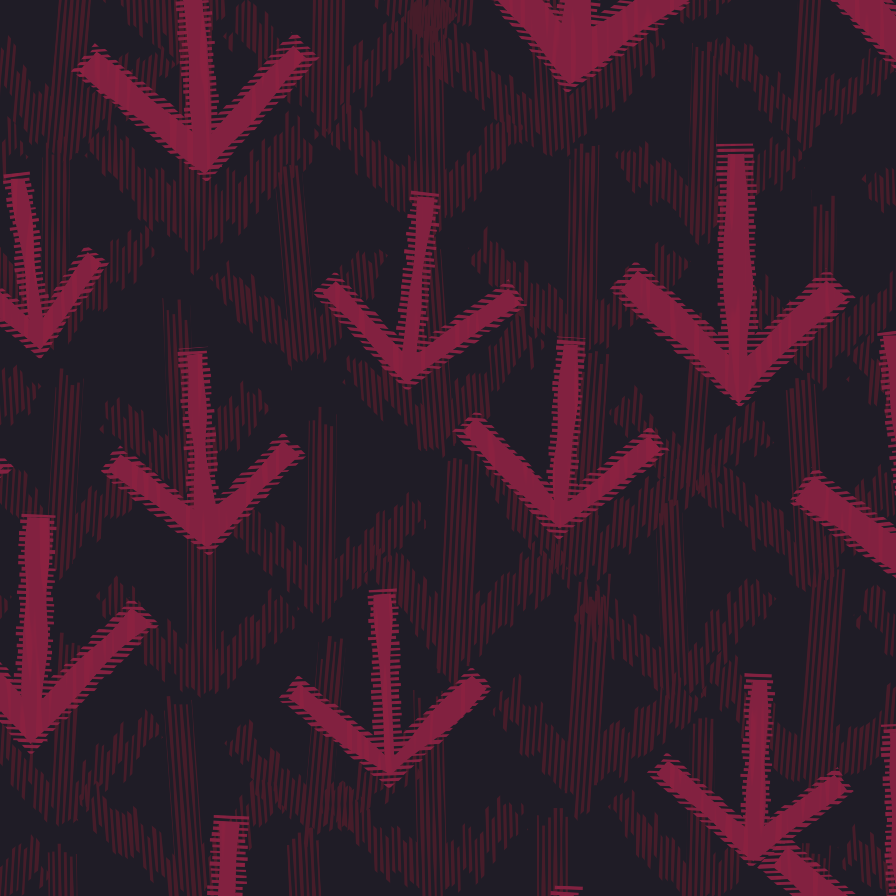
Reproduce this pattern procedurally as a three.js fragment shader.

```glsl
// Crimson arrows pointing down over a dark ground, with a dim layer behind.
// Both layers are jittered grids of one arrow distance function, cut into
// fine strokes: the front has combed edges, the back is only broken lines.

varying vec2 vUv;

const vec3 GROUND = vec3(0.12, 0.11, 0.15);
const vec3 DIM_RED = vec3(0.275, 0.11, 0.16);
const vec3 CRIMSON = vec3(0.51, 0.13, 0.25);
const vec3 CRIMSON_LIGHT = vec3(0.54, 0.13, 0.25);
const float PITCH = 0.0066;  // distance between strokes
const float SOFT = 0.0007;   // half width of a smoothed edge

float hash(vec2 p) {
  p = fract(p * vec2(0.1731, 0.3197) + 0.137);
  p += dot(p, p.yx + 27.31);
  return fract((p.x + p.y) * p.x * 13.7);
}

vec2 gradient(vec2 cell) {
  float angle = 6.2832 * hash(cell);
  return vec2(cos(angle), sin(angle));
}

// Gradient noise, roughly -0.7 to 0.7
float noise(vec2 p) {
  vec2 i = floor(p), f = p - i;
  vec2 u = f * f * (3.0 - 2.0 * f);
  vec2 e = vec2(1.0, 0.0);
  float low = mix(dot(gradient(i), f), dot(gradient(i + e.xy), f - e.xy), u.x);
  float high = mix(dot(gradient(i + e.yx), f - e.yx),
                   dot(gradient(i + e.xx), f - e.xx), u.x);
  return mix(low, high, u.y);
}

float fill(float d) {
  return 1.0 - smoothstep(-SOFT, SOFT, d);
}

float boxDistance(vec2 p, vec2 halfSize) {
  vec2 q = abs(p) - halfSize;
  return length(max(q, 0.0)) + min(max(q.x, q.y), 0.0);
}

// Arrow with its tip at the origin and its shaft going up;
// wings holds the left and right wing lengths relative to the size
float arrowDistance(vec2 p, float size, vec2 wings, float slope) {
  float shaft = boxDistance(p - vec2(0.0, 0.53 * size), vec2(0.07, 0.47) * size);
  vec2 wingHalf = 0.5 * size * vec2(p.x < 0.0 ? wings.x : wings.y, 0.155);
  vec2 dir = vec2(cos(slope), sin(slope));
  vec2 q = vec2(abs(p.x), p.y);
  vec2 local = vec2(dot(q, dir), dot(q, vec2(-dir.y, dir.x)));
  return min(shaft, boxDistance(local - wingHalf, wingHalf));
}

// Strokes are stacked along stackDir; the part deeper than core is solid
float hatchedArrow(vec2 p, float size, vec2 wings, float slope,
                   vec2 stackDir, float core, float ragged, float seed) {
  float coord = dot(p, stackDir) / PITCH;
  float id = floor(coord);
  float along = dot(p, stackDir.yx);
  float duty = 0.52 + 0.45 * noise(vec2(id * 0.73 + seed, along * 16.0));
  float stroke = fill(PITCH * (abs(fract(coord) - 0.5) - 0.5 * duty));
  vec2 shift = stackDir.yx * (hash(vec2(id, seed)) - 0.5) * ragged;
  float edge = arrowDistance(p + shift, size, wings, slope);
  float depth = core * (1.0 + 1.1 * noise(p * 14.0 + seed));
  float solid = arrowDistance(p, size, wings, slope) + depth;
  return max(fill(edge) * stroke, fill(solid));
}

// Staggered, jittered grid of arrows
float arrowField(vec2 p, vec2 cell, vec2 sizeRange, float tilt,
                 vec2 stackDir, float core, float ragged, float seed) {
  float cover = 0.0;
  float column = floor(p.x / cell.x);
  for (int i = -1; i <= 1; i++) {
    float cx = column + float(i);
    float stagger = 0.5 * mod(cx, 2.0);
    float row = floor(p.y / cell.y - stagger);
    for (int j = -1; j <= 1; j++) {
      vec2 id = vec2(cx, row + float(j));
      vec2 key = id + seed;
      vec2 jitter = vec2(hash(key + 3.1), hash(key + 7.7)) - 0.5;
      vec2 tip = (id + vec2(0.5, 0.35 + stagger) + 0.26 * jitter) * cell;
      float angle = tilt * (2.0 * hash(key + 11.3) - 1.0);
      float c = cos(angle), s = sin(angle);
      vec2 q = mat2(c, -s, s, c) * (p - tip);
      float size = mix(sizeRange.x, sizeRange.y, hash(key + 17.9));
      vec2 wings = 0.6 + 0.16 * vec2(hash(key + 23.3), hash(key + 29.1));
      float slope = mix(0.68, 0.84, hash(key + 31.7));
      cover = max(cover, hatchedArrow(q, size, wings, slope, stackDir,
                                      core, ragged, 19.0 * hash(key + 37.0)));
    }
  }
  return cover;
}

void main() {
  // Dim arrows of upright broken lines, with no solid core
  float back = arrowField(vUv, vec2(0.14, 0.25), vec2(0.19, 0.27), 0.09,
                          vec2(1.0, 0.0), 1.0, 0.03, 5.0);
  // Large arrows with level strokes combing out of a solid core
  float front = arrowField(vUv + vec2(0.06, 0.08), vec2(0.2, 0.5),
                           vec2(0.21, 0.33), 0.13,
                           vec2(0.0, 1.0), 0.007, 0.005, 41.0);
  // Faint upright streaks within the large arrows
  float streak = smoothstep(0.1, 0.25, noise(vUv * vec2(150.0, 9.0)));
  vec3 color = mix(GROUND, DIM_RED, back);
  color = mix(color, mix(CRIMSON, CRIMSON_LIGHT, streak), front);
  gl_FragColor = vec4(color, 1.0);
}
```
